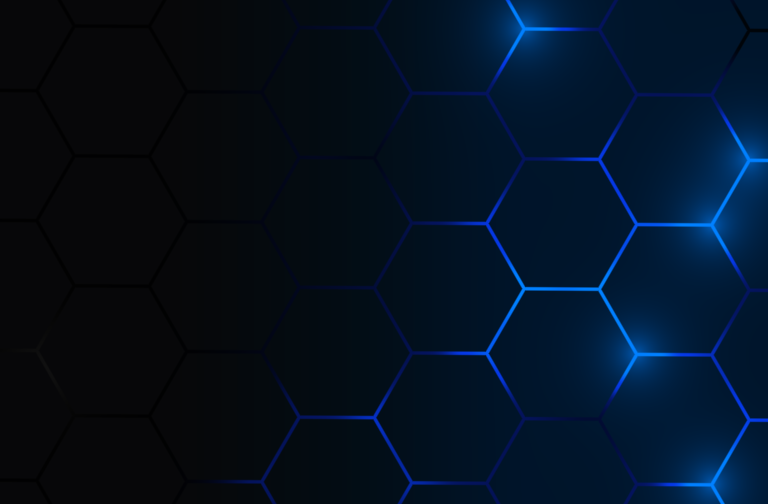
A WebGL 2 fragment shader for this background:

```glsl
#version 300 es
precision highp float;
// Dark wall of flat-topped hexagons, near black at left and deep navy at right.
// Cell borders come from a hexagon distance; soft light spots tint those
// borders from black to azure, and a few corners carry a glowing halo.

#define HEX_SIDE 0.1488
#define HEX_CENTER vec2(1.1146, 0.8132)
#define TILT 0.0066
#define LINE_HALF_WIDTH 0.0034
#define ACCENT_RADIUS 0.085
#define HALO_RADIUS 0.04
#define HALO_STRENGTH 0.5

uniform vec2 u_resolution;
out vec4 fragColor;

const vec3 CHARCOAL = vec3(0.028, 0.028, 0.034);
const vec3 TEAL_BLACK = vec3(0.010, 0.048, 0.075);
const vec3 NAVY = vec3(0.0, 0.080, 0.165);
const vec3 INDIGO = vec3(0.015, 0.075, 0.36);
const vec3 BLUE = vec3(0.02, 0.22, 0.90);
const vec3 AZURE = vec3(0.0, 0.50, 1.0);

// Corners with a halo, in units of canvas height
const vec2 HALOS[5] = vec2[5](
  vec2(1.040, 0.943), vec2(1.486, 0.684), vec2(1.413, 0.553),
  vec2(1.263, 0.298), vec2(1.413, 0.040));

// Border accents: position and signed strength
const vec3 ACCENTS[15] = vec3[15](
  vec3(1.190, 0.427, 0.65), vec3(1.040, 0.427, 0.70),
  vec3(0.968, 0.300, 0.50), vec3(1.263, 0.555, 0.42),
  vec3(1.190, 0.684, 0.32), vec3(0.968, 0.557, 0.28),
  vec3(0.743, 0.170, 0.32), vec3(0.595, 0.170, 0.18),
  vec3(0.520, 0.043, 0.26), vec3(0.816, 0.040, 0.24),
  vec3(1.486, 0.168, 0.38), vec3(1.413, 0.298, 0.18),
  vec3(1.486, 0.940, -0.35), vec3(1.190, 0.170, -0.15),
  vec3(0.743, 0.688, -0.12));

float bump(vec2 offset, float radius) {
  return exp(-dot(offset, offset) / (radius * radius));
}

// Distance to the closest border of the hexagon grid
float hexBorder(vec2 p) {
  vec2 period = HEX_SIDE * vec2(3.0, sqrt(3.0));
  vec2 a = mod(p + 0.5 * period, period) - 0.5 * period;
  vec2 b = mod(p, period) - 0.5 * period;
  vec2 q = abs(dot(a, a) < dot(b, b) ? a : b);
  return 0.5 * period.y - max(q.y, dot(q, vec2(0.5 * sqrt(3.0), 0.5)));
}

// Black, indigo, blue, azure as the light rises
vec3 borderColor(float light) {
  vec3 c = mix(vec3(0.0), INDIGO, clamp(light / 0.3, 0.0, 1.0));
  c = mix(c, BLUE, smoothstep(0.3, 0.65, light));
  return mix(c, AZURE, smoothstep(0.65, 1.0, light));
}

void main() {
  vec2 p = gl_FragCoord.xy / u_resolution.y;
  float pixel = 1.0 / u_resolution.y;

  // Backdrop
  vec3 color = mix(CHARCOAL, TEAL_BLACK, smoothstep(0.28, 0.75, p.x));
  color = mix(color, NAVY, smoothstep(0.62, 1.08, p.x));

  // Light that reaches the borders, and the halos
  float light = 0.28 * smoothstep(0.3, 1.0, p.x);
  float halo = 0.0;
  for (int i = 0; i < 5; i++) {
    vec2 offset = p - HALOS[i];
    light += 0.9 * bump(offset, ACCENT_RADIUS);
    halo += HALO_STRENGTH * exp(-length(offset) / HALO_RADIUS);
    halo += 0.04 * bump(offset, 0.14);
  }
  for (int i = 0; i < 15; i++) {
    light += ACCENTS[i].z * bump(p - ACCENTS[i].xy, ACCENT_RADIUS);
  }
  color += AZURE * halo;

  // Borders, with a faint grey patch at lower left
  vec2 grid = p - HEX_CENTER;
  grid.y += TILT * grid.x;
  float line = 1.0 - smoothstep(-pixel, pixel, hexBorder(grid) - LINE_HALF_WIDTH);
  vec3 border = borderColor(light) + 0.07 * bump(p - vec2(0.09, 0.27), 0.09);
  border = max(border, color * smoothstep(0.5, 0.9, light));
  color = mix(color, border, line * mix(0.8, 1.0, smoothstep(0.0, 0.3, light)));

  fragColor = vec4(min(color, 1.0), 1.0);
}
```
